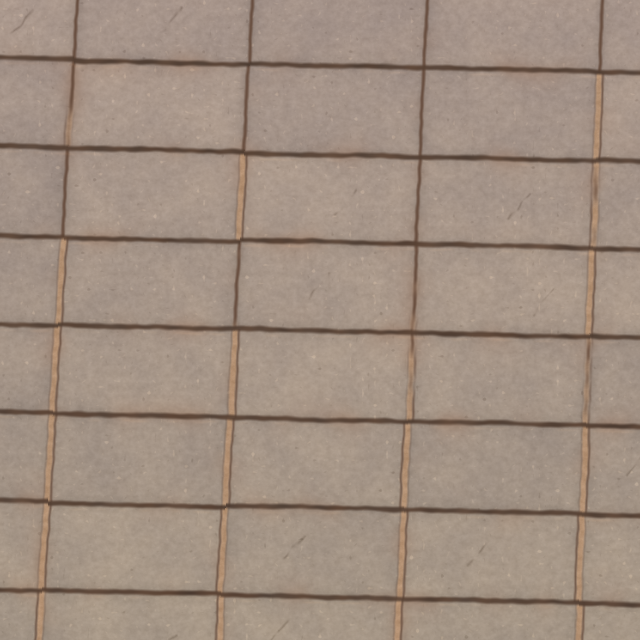
A Shadertoy shader for this texture:

```glsl
#define PITCH vec2(0.2735, 0.1383)    // paver spacing across and down
#define FIRST_JOINT vec2(0.121, 0.0913) // first joints from the top left
#define COLUMN_LEAN 0.060
#define COLUMN_SPREAD 0.007
#define ROW_SLOPE 0.0225
#define BED_HALF_WIDTH 0.0036
#define SIDE_HALF_WIDTH 0.0024
#define SAND_HALF_WIDTH 0.0044
#define COOL_FACE vec3(0.605, 0.548, 0.508)
#define WARM_FACE vec3(0.680, 0.612, 0.550)
#define JOINT_DARK vec3(0.325, 0.245, 0.195)
#define SAND vec3(0.715, 0.570, 0.445)

float hash(vec2 p) {
    return fract(sin(dot(p, vec2(127.1, 311.7))) * 43758.5);
}

vec2 gradientAt(vec2 cell) {
    float angle = 6.2832 * hash(cell);
    return vec2(cos(angle), sin(angle));
}

// Gradient noise, roughly -0.7 to 0.7
float noise(vec2 p) {
    vec2 i = floor(p), f = fract(p), e = vec2(0.0, 1.0);
    vec2 w = f * f * f * (f * (f * 6.0 - 15.0) + 10.0);
    float low = mix(dot(gradientAt(i), f), dot(gradientAt(i + e.yx), f - e.yx), w.x);
    float high = mix(dot(gradientAt(i + e), f - e), dot(gradientAt(i + e.yy), f - e.yy), w.x);
    return mix(low, high, w.y);
}

float fbm(vec2 p) {
    float sum = 0.0, amplitude = 0.6;
    for (int i = 0; i < 4; i++) {
        sum += amplitude * noise(p);
        p = mat2(1.6, 1.2, -1.2, 1.6) * p + 7.3;
        amplitude *= 0.55;
    }
    return sum;
}

// Soft coverage of a line, given the distance to its centre
float stroke(float dist, float halfWidth, float softness) {
    float s = max(softness, 0.75 / iResolution.y);
    return 1.0 - smoothstep(halfWidth - s, halfWidth + s, abs(dist));
}

float segmentDistance(vec2 p, vec2 a, vec2 b) {
    vec2 d = b - a;
    return length(p - a - d * clamp(dot(p - a, d) / dot(d, d), 0.0, 1.0));
}

void mainImage(out vec4 fragColor, in vec2 fragCoord) {
    vec2 p = fragCoord / iResolution.xy;
    p.y = 1.0 - p.y;

    // Leaning grid with slightly uneven joints
    vec2 wobble = 0.0020 * vec2(noise(p * 13.0), noise(p * 11.0 + 40.0))
                + 0.0016 * vec2(noise(p * 55.0 + 9.0), noise(p * 48.0 + 70.0));
    vec2 q = p + wobble;
    vec2 pitch = PITCH + vec2(COLUMN_SPREAD * q.y, 0.0);
    vec2 grid = (q - FIRST_JOINT + vec2(COLUMN_LEAN * q.y, -ROW_SLOPE * q.x)) / pitch;
    vec2 paver = floor(grid);
    vec2 joint = floor(grid + 0.5);
    vec2 toJoint = (grid - joint) * pitch;
    vec2 sideId = vec2(joint.x, paver.y);
    vec2 bedId = vec2(paver.x, joint.y);
    toJoint += 0.0036 * vec2(hash(sideId + 17.0) - 0.5, hash(bedId + 31.0) - 0.5);
    vec2 local = (grid - paver - 0.5) * pitch;

    // Mottled face, each paver with its own tone
    float tone = hash(paver + 5.0);
    float cloud = fbm(p * 13.0 + 19.0 * tone);
    float grain = fbm(p * vec2(75.0, 90.0));
    vec3 color = mix(COOL_FACE, WARM_FACE, clamp(0.36 + 0.46 * tone + 0.75 * cloud, 0.0, 1.0));
    color += 0.055 * grain + 0.018 * noise(p * 190.0);
    color += vec3(0.006, 0.0, 0.010) * (0.6 - p.y) * 2.0;

    // Pale flecks and small dark pits
    float speck = noise(p * 105.0 + 30.0);
    color += vec3(0.075, 0.065, 0.050) * smoothstep(0.36, 0.62, speck);
    color -= 0.065 * smoothstep(0.40, 0.65, -speck);

    // Slanted scuffs on a few pavers
    float scuffed = step(0.78, hash(paver + 83.0));
    vec2 scuffAt = local - vec2(0.13, 0.03) * (hash(paver + 61.0) - 0.5);
    float scuff = segmentDistance(scuffAt + 0.004 * noise(p * 45.0), vec2(-0.014, 0.020), vec2(0.016, -0.019));
    color -= 0.11 * scuffed * stroke(scuff, 0.0015, 0.0025) * smoothstep(-0.35, 0.25, noise(p * 60.0));

    // Rusty stain and shade gathering along the edges
    float edge = min(abs(toJoint.x), abs(toJoint.y));
    float stain = exp(-edge * 75.0) * smoothstep(-0.1, 0.5, noise(p * 12.0 + 55.0));
    color = mix(color, vec3(0.68, 0.52, 0.42), 0.50 * stain);
    color *= 1.0 - 0.13 * exp(-edge * 130.0);

    // Upright joints: thin and dark, more filled with sand lower down
    float fill = hash(sideId + 43.0) * 0.55 + 0.72 * p.y + 0.22 * noise(p * 24.0);
    float sanded = smoothstep(0.40, 0.66, fill);
    float gap = stroke(toJoint.x, SIDE_HALF_WIDTH, 0.0024);
    float sandStrip = stroke(toJoint.x, SAND_HALF_WIDTH, 0.0022);
    float leftSide = sign(hash(sideId + 97.0) - 0.4);
    float rim = stroke(toJoint.x - leftSide * 0.0058, 0.0014, 0.0024);
    float farRim = stroke(toJoint.x + leftSide * 0.0056, 0.0010, 0.0022);
    vec3 sideDark = JOINT_DARK + vec3(0.07, 0.045, 0.035);
    color = mix(color, sideDark, 0.90 * gap * (1.0 - sanded));
    color = mix(color, SAND + 0.10 * grain, 0.88 * sandStrip * sanded);
    color = mix(color, sideDark, sanded * (0.80 * rim + 0.30 * farRim));

    // Bed joints: continuous dark lines of varying depth with a worn lip
    float lip = stroke(toJoint.y - 0.0085, 0.0015, 0.0030);
    color += vec3(0.050, 0.035, 0.020) * lip * smoothstep(-0.2, 0.4, noise(p * 30.0));
    float depth = 0.91 + 0.16 * noise(p * 20.0 + 12.0);
    float width = BED_HALF_WIDTH * (1.0 + 0.35 * noise(p * 28.0 + 3.0));
    float bed = stroke(toJoint.y, width, 0.0029);
    vec3 bedColor = JOINT_DARK + vec3(0.07, 0.04, 0.02) * noise(p * 35.0);
    color = mix(color, bedColor, clamp(bed * depth, 0.0, 1.0));

    fragColor = vec4(clamp(color, 0.0, 1.0), 1.0);
}
```
